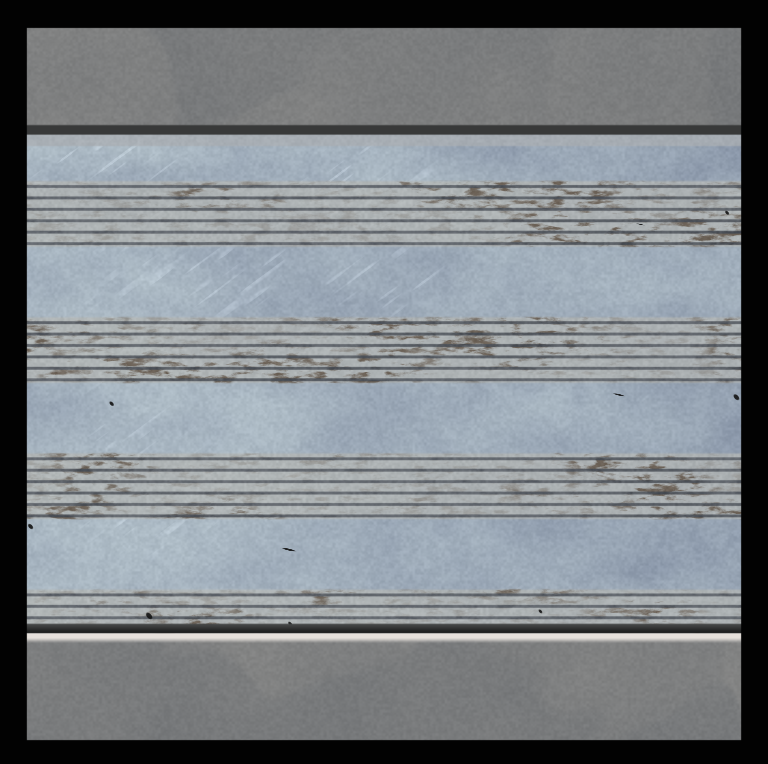
Write a Shadertoy shader that draws this texture.

```glsl
const vec2 FRAME_MIN = vec2(0.0350, 0.0313);
const vec2 FRAME_MAX = vec2(0.9650, 0.9634);
const float PLATE_TOP = 0.8238;
const float PLATE_BOTTOM = 0.1710;
const float TRIM = 0.0125;            // height of the dark and bright trims
const float FIRST_GROOVE = 0.7559;
const float GROUP_PERIOD = 0.1782;
const float GROOVE_STEP = 0.01495;
const float GROOVES = 6.0;
const float GROOVE_HALF_WIDTH = 0.0019;
const float CHIP_CELLS = 9.0;
const float CHIP_CHANCE = 0.15;
const float PATCH_CELLS = 5.0;

const vec3 BORDER = vec3(0.008);
const vec3 CONCRETE_DARK = vec3(0.445, 0.455, 0.465);
const vec3 CONCRETE_LIGHT = vec3(0.535, 0.535, 0.53);
const vec3 STEEL_DARK = vec3(0.55, 0.60, 0.67);
const vec3 STEEL_LIGHT = vec3(0.68, 0.735, 0.775);
const vec3 RIB = vec3(0.70, 0.71, 0.70);
const vec3 GROOVE = vec3(0.34, 0.36, 0.39);
const vec3 RUST = vec3(0.38, 0.33, 0.28);
const vec3 TRIM_DARK = vec3(0.22, 0.225, 0.225);
const vec3 TRIM_GREY = vec3(0.66, 0.68, 0.70);
const vec3 TRIM_WHITE = vec3(0.90, 0.88, 0.86);

float hash(vec2 p) {
    vec3 q = fract(p.xyx * vec3(0.1031, 0.1030, 0.0973));
    q += dot(q, q.yzx + 33.33);
    return fract((q.x + q.y) * q.z);
}

float noise(vec2 p) {
    vec2 i = floor(p), f = fract(p);
    f = f * f * (3.0 - 2.0 * f);
    return mix(mix(hash(i), hash(i + vec2(1, 0)), f.x),
               mix(hash(i + vec2(0, 1)), hash(i + vec2(1, 1)), f.x), f.y);
}

float fbm(vec2 p) {
    float sum = 0.0, amp = 0.5;
    for (int i = 0; i < 5; i++) {
        sum += amp * noise(p);
        p = mat2(1.6, 1.2, -1.2, 1.6) * p + 7.3;
        amp *= 0.5;
    }
    return sum;
}

// Soft-edged interval: 1 between lo and hi
float band(float x, float lo, float hi, float soft) {
    return smoothstep(lo - soft, lo + soft, x) * (1.0 - smoothstep(hi - soft, hi + soft, x));
}

// Angular stains, as softly blended Voronoi cells
float stains(vec2 p) {
    vec2 q = p * PATCH_CELLS + 0.25 * noise(p * 14.0);
    vec2 cell = floor(q);
    float total = 0.0, weight = 0.0;
    for (int y = -1; y <= 1; y++)
    for (int x = -1; x <= 1; x++) {
        vec2 c = cell + vec2(x, y);
        float d = length(q - c - vec2(hash(c), hash(c + 31.7)));
        float w = exp(-45.0 * d);
        total += w * hash(c + 63.1);
        weight += w;
    }
    return total / max(weight, 1e-30);
}

vec3 concrete(vec2 p, float grain) {
    float tone = 0.25 + 0.5 * stains(p) + 0.5 * (fbm(p * 9.0) - 0.5);
    return mix(CONCRETE_DARK, CONCRETE_LIGHT, tone) + 0.035 * grain;
}

// Small dark chips, some of them stretched into smears
float chips(vec2 p, float aa) {
    vec2 cell = floor(p * CHIP_CELLS);
    vec2 center = 0.2 + 0.6 * vec2(hash(cell + 4.1), hash(cell + 17.9));
    vec2 d = p - (cell + center) / CHIP_CELLS;
    float size = mix(0.0015, 0.0042, hash(cell + 51.3));
    float stretch = 1.0 + 1.5 * step(0.75, hash(cell + 8.6));
    d.y += 0.2 * d.x;
    float shape = length(vec2(d.x / stretch + 0.3 * d.y, d.y * stretch)) - size;
    return step(1.0 - CHIP_CHANCE, hash(cell + 72.4)) * (1.0 - smoothstep(-aa, aa, shape));
}

vec3 plate(vec2 p, float grain, float aa) {
    // Mottled steel, darker toward the right
    float tone = 0.78 - 0.5 * p.x + 1.3 * (fbm(p * vec2(6.0, 11.0)) - 0.46);
    tone += 0.35 * (fbm(p * 45.0) - 0.48);
    vec3 col = mix(STEEL_DARK, STEEL_LIGHT, clamp(tone, 0.0, 1.0));
    vec2 slant = mat2(0.8, -0.6, 0.6, 0.8) * p;
    float scuff = smoothstep(0.72, 0.95, noise(slant * vec2(22.0, 190.0)));
    col += 0.07 * scuff * smoothstep(0.5, 0.75, noise(p * 6.0 + 3.0));

    // Repeating groups of grooves
    float down = FIRST_GROOVE - p.y;
    float local = mod(down + GROOVE_STEP, GROUP_PERIOD) - GROOVE_STEP;
    float span = (GROOVES - 1.0) * GROOVE_STEP;
    float ribbed = band(local, -0.007, span + 0.004, 0.002);
    float index = clamp(floor(local / GROOVE_STEP + 0.5), 0.0, GROOVES - 1.0);
    float dist = abs(local - index * GROOVE_STEP);
    col = mix(col, mix(RIB, col, 0.25), ribbed);

    // Patchy rust streaks on the ribs
    float patches = smoothstep(0.38, 0.72, fbm(p * vec2(7.0, 16.0) + 20.0));
    float streak = smoothstep(0.45, 0.78, fbm(p * vec2(55.0, 170.0)));
    float wear = ribbed * streak * (0.2 + 0.9 * patches);
    col = mix(col, RUST, clamp(wear, 0.0, 0.85));
    float line = 1.0 - smoothstep(GROOVE_HALF_WIDTH - aa, GROOVE_HALF_WIDTH + aa, dist);
    col = mix(col, GROOVE - 0.06 * patches, line * (0.82 + 0.18 * streak));

    col += 0.05 * grain;
    return mix(col, vec3(0.07), 0.9 * chips(p, aa));
}

void mainImage(out vec4 fragColor, in vec2 fragCoord) {
    vec2 p = fragCoord / iResolution.xy;
    float aa = 0.8 / iResolution.y;
    float grain = noise(p * 260.0) + 0.5 * noise(p * 410.0 + 9.0) - 0.75;
    vec3 col = concrete(p, grain);
    col = mix(col, plate(p, grain, aa), band(p.y, PLATE_BOTTOM, PLATE_TOP, aa));

    // Trims along the plate edges
    col = mix(col, TRIM_GREY + 0.03 * grain, 0.85 * band(p.y, PLATE_TOP - 1.2 * TRIM, PLATE_TOP, 0.0015));
    col = mix(col, TRIM_DARK, band(p.y, PLATE_TOP, PLATE_TOP + TRIM, 0.0015));
    float depth = smoothstep(PLATE_BOTTOM, PLATE_BOTTOM + TRIM, p.y);
    col = mix(col, TRIM_DARK * (0.5 + 0.7 * depth), band(p.y, PLATE_BOTTOM, PLATE_BOTTOM + TRIM, 0.0015));
    float fade = smoothstep(PLATE_BOTTOM - 1.1 * TRIM, PLATE_BOTTOM - 0.4 * TRIM, p.y);
    col = mix(col, TRIM_WHITE, fade * (1.0 - smoothstep(PLATE_BOTTOM - aa, PLATE_BOTTOM + aa, p.y)));

    // Black border
    float inside = band(p.x, FRAME_MIN.x, FRAME_MAX.x, aa) * band(p.y, FRAME_MIN.y, FRAME_MAX.y, aa);
    fragColor = vec4(mix(BORDER, col, inside), 1.0);
}
```
